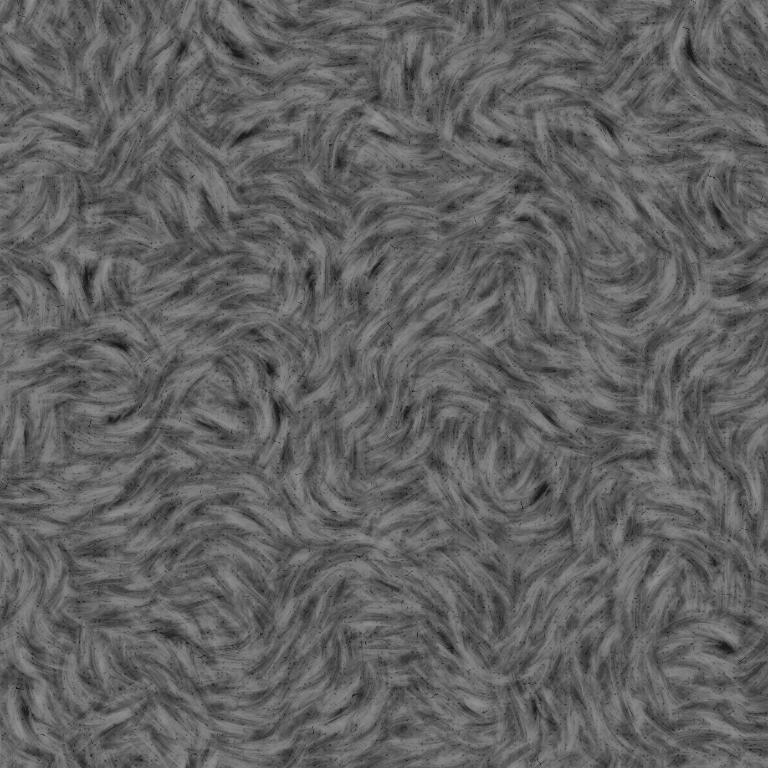
Write a WebGL 1 fragment shader that draws this texture.

```glsl
precision highp float;
// Grey matted fur: jittered tufts, each turned at random, carry bent streaks.
// Overlapping tufts are blended with their contrast kept, then given dark
// ragged cores, pale flanks and black tips, and dusted with cellular specks.
uniform vec2 u_resolution;

vec2 hash2(vec2 p) {
  vec3 q = fract(p.xyx * vec3(0.1031, 0.1030, 0.0973));
  q += dot(q, q.yzx + 33.33);
  return fract((q.xx + q.yz) * q.zy);
}

mat2 turn(float angle) {
  float c = cos(angle), s = sin(angle);
  return mat2(c, s, -s, c);
}

// Layered sines, each octave turned and warped by itself; about -1 to 1.
float layeredSines(vec2 p) {
  float sum = 0.0, amp = 0.5;
  for (int i = 0; i < 5; i++) {
    p += 0.7 * sin(p.yx + vec2(1.3, 4.1) * float(i));
    sum += amp * sin(p.x) * sin(p.y);
    p = turn(0.55) * p * 1.8 + 2.7;
    amp *= 0.68;
  }
  return sum;
}

// Cellular dust: one small dash of random strength per cell.
float specks(vec2 p) {
  vec2 cell = floor(p);
  vec2 rnd = hash2(cell + 71.0);
  vec2 d = turn(rnd.x * 6.28) * (fract(p) - 0.35 - 0.3 * rnd);
  float strength = smoothstep(0.55, 1.0, hash2(cell + 19.0).x);
  return strength * smoothstep(0.36, 0.08, length(d * vec2(0.8, 1.6)));
}

void main() {
  vec2 uv = gl_FragCoord.xy / u_resolution.y;
  vec2 p = uv * 10.5;
  vec2 home = floor(p);
  float streaks = 0.0, energy = 0.0;
  float core = 0.0, flank = 0.0, tips = 0.0, bald = 0.0;

  for (int j = -1; j <= 1; j++) {
    for (int i = -1; i <= 1; i++) {
      vec2 cell = home + vec2(float(i), float(j));
      vec2 place = hash2(cell + 3.0);
      vec2 kind = hash2(cell + 47.0);
      vec2 q = p - cell - 0.15 - 0.7 * place;
      float dist = length(q);
      float weight = smoothstep(1.1, 0.0, dist);
      weight *= weight;

      // Local frame: x runs along the hairs, which bend to one side.
      q = turn(kind.x * 6.283) * q;
      q.y += (kind.y - 0.5) * 1.4 * q.x * q.x;
      float hair = layeredSines(q * vec2(4.5, 13.0) + place * 40.0);
      streaks += weight * hair;
      energy += weight * weight;

      // Dark core, its outline frayed by the hairs.
      float strength = smoothstep(0.05, 0.9, place.y);
      vec2 c = vec2(q.x, q.y + 0.06 * hair) / vec2(0.19, 0.06);
      core += strength * exp(-dot(c, c)) * (0.85 - 0.6 * hair);

      // Pale strands on both sides of the core.
      vec2 f = vec2(abs(q.x) - 0.12, abs(q.y + 0.25 * q.x) - 0.17);
      f /= vec2(0.27, 0.075);
      flank += (0.4 + 0.6 * strength) * exp(-dot(f, f)) * (0.8 + 0.6 * hair);

      // Tiny black twigs at the two ends.
      vec2 t = vec2(abs(q.x) - 0.36, q.y + 0.12 * sin(q.x * 9.0));
      t = turn(kind.y * 3.0) * t + 0.012 * sin(t.yx * 90.0);
      tips += strength * smoothstep(1.0, 0.3, length(t / vec2(0.05, 0.016)));

      // A rare worn spot.
      float ragged = dist + 0.06 * hair;
      bald = max(bald, step(0.982, kind.y) * smoothstep(0.6, 0.15, ragged));
    }
  }

  float tone = 0.385 + 0.18 * streaks / sqrt(energy + 0.001);
  tone += 0.03 * layeredSines(uv * 24.0 + 5.0);
  tone += 0.09 * flank - 0.23 * core;
  tone = mix(tone, 0.45, 0.85 * bald);

  // Fine grain and dust.
  tone += 0.035 * layeredSines(uv * 210.0);
  float dust = specks(uv * 150.0) + 0.7 * specks(turn(0.6) * uv * 230.0 + 9.0);
  tone -= 0.13 * dust * (1.0 - 0.7 * bald) + 0.2 * min(tips, 1.0);

  // Compress both ends of the range.
  tone -= 0.5 * max(tone - 0.47, 0.0);
  tone = max(tone, 0.1 + 0.2 * tone);
  gl_FragColor = vec4(vec3(tone), 1.0);
}
```
